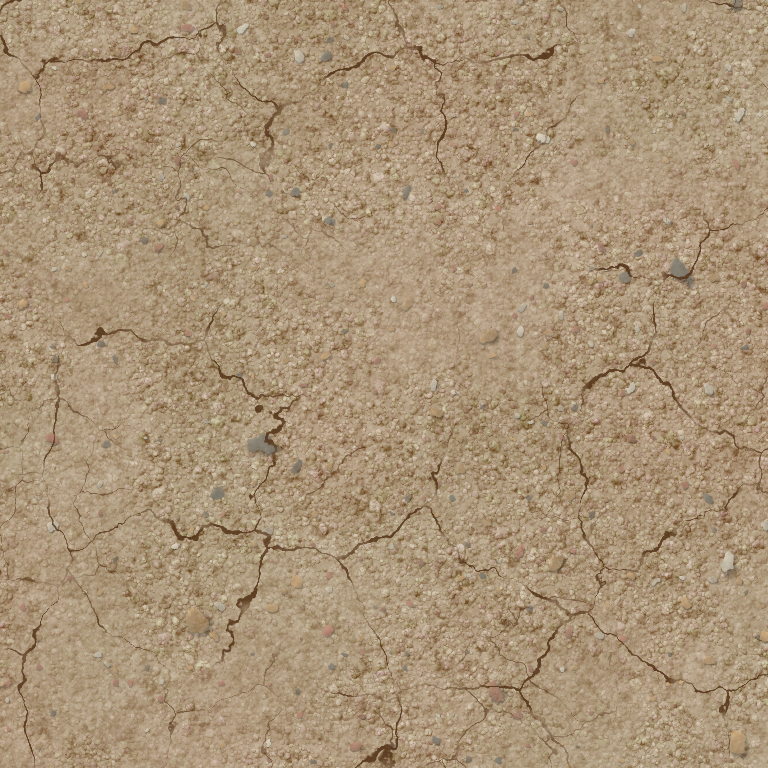
Give the GLSL for this texture, as a Shadertoy shader.

```glsl
// Dry, cracked soil: round grains of several sizes shaded as small lit domes,
// scattered coloured pebbles, and thin broken cracks on warped cell borders.
// A single tone value is built up, then mapped from dark to pale earth.

const vec3 DARK_EARTH = vec3(0.47, 0.34, 0.19);
const vec3 PALE_EARTH = vec3(0.77, 0.705, 0.61);
const vec3 CRACK_COLOR = vec3(0.32, 0.19, 0.08);
const vec3 WHITE_STONE = vec3(0.83, 0.80, 0.73);
const vec3 PINK_STONE = vec3(0.73, 0.54, 0.46);
const vec3 GREY_STONE = vec3(0.54, 0.52, 0.47);
const vec3 OCHRE_STONE = vec3(0.78, 0.65, 0.48);
const vec2 LIGHT_DIR = vec2(-0.53, 0.85);
const float BASE_TONE = 0.79;
const float GRAIN_SCALE = 54.0;
const float FINE_SCALE = 230.0;
const float CRACK_SCALE = 4.6;
const float CRACK_WIDTH = 0.0017;

float hash(vec2 p) {
    return fract(sin(dot(p, vec2(127.1, 311.7))) * 43758.5453);
}

vec2 hash2(vec2 p) {
    return vec2(hash(p), hash(p + 57.3));
}

float noise(vec2 p) {
    vec2 i = floor(p), f = fract(p);
    f = f * f * (3.0 - 2.0 * f);
    float low = mix(hash(i), hash(i + vec2(1, 0)), f.x);
    float high = mix(hash(i + vec2(0, 1)), hash(i + vec2(1, 1)), f.x);
    return mix(low, high, f.y);
}

// Each octave is turned, so that no grid shows
float fbm(vec2 p) {
    float sum = 0.0, amp = 0.5;
    for (int i = 0; i < 4; i++) {
        sum += amp * noise(p);
        p = mat2(1.6, 1.2, -1.2, 1.6) * p + 17.1;
        amp *= 0.5;
    }
    return sum / 0.9375;
}

vec2 warp(vec2 p) {
    return vec2(fbm(p), fbm(p + 41.7)) - 0.5;
}

// Cellular pattern: xy = offset from the cell centre, z = border distance, w = id
vec4 cells(vec2 p) {
    vec2 base = floor(p), nearest = vec2(9.0), second = vec2(9.0);
    float id = 0.0;
    for (int y = -1; y <= 1; y++)
    for (int x = -1; x <= 1; x++) {
        vec2 cell = base + vec2(x, y);
        vec2 to = cell + 0.05 + 0.9 * hash2(cell) - p;
        if (dot(to, to) < dot(nearest, nearest)) {
            second = nearest;
            nearest = to;
            id = hash(cell + 9.2);
        } else if (dot(to, to) < dot(second, second)) {
            second = to;
        }
    }
    float border = dot(0.5 * (nearest + second), normalize(second - nearest));
    return vec4(-nearest, border, id);
}

// Crack darkness along jagged borders, broken into stretches of varied width
float crack(vec2 p, float scale, float width, float cover, float soft) {
    vec2 q = p + 0.12 * warp(p * 7.0) + 0.024 * warp(p * 42.0) + 0.006 * warp(p * 120.0);
    float dist = cells(q * scale + scale).z / scale;
    float open = smoothstep(cover, cover + 0.22, noise(p * 6.5 + scale));
    float w = width * open * (0.1 + 1.3 * noise(p * 24.0));
    float strength = open * mix(0.35, 1.0, smoothstep(0.2, 0.6, noise(p * 34.0 + 5.0)));
    return strength * (1.0 - smoothstep(w - soft * 0.5, w + soft, dist));
}

vec3 stoneColor(float pick) {
    vec3 c = mix(OCHRE_STONE, PINK_STONE, step(0.40, pick));
    c = mix(c, GREY_STONE, step(0.64, pick));
    return mix(c, WHITE_STONE, step(0.77, pick));
}

// Draws one scattered pebble layer, each with shading and a soft shadow
vec3 addStones(vec3 ground, vec2 p, float scale, float chance, float soft) {
    vec2 q = p * scale + scale * 1.7, cell = floor(q);
    vec2 at = fract(q) - 0.5 - 0.24 * (hash2(cell + 3.1) - 0.5);
    float present = step(hash(cell + 6.4), chance);
    float angle = 6.283 * hash(cell + 8.8), radius = mix(0.12, 0.26, hash(cell + 1.6));
    mat2 turn = mat2(cos(angle), sin(angle), -sin(angle), cos(angle));
    vec2 shape = vec2(1.0, mix(1.1, 1.8, hash(cell + 4.7)));
    vec2 rough = 0.28 * warp(q * 4.0);
    float dist = length(turn * (at + rough) * shape) - radius;
    float shade = length(turn * (at + rough + 0.05 * LIGHT_DIR) * shape) - radius;
    ground *= 1.0 - 0.26 * present * (1.0 - smoothstep(-0.04, 0.08, shade));
    vec3 stone = stoneColor(hash(cell + 2.9)) * (0.98 + 0.3 * dot(at, LIGHT_DIR));
    stone *= 0.86 + 0.28 * fbm(p * 110.0);
    float edge = soft * scale, cover = mix(0.55, 0.92, hash(cell + 7.7));
    return mix(ground, stone, cover * present * (1.0 - smoothstep(-edge, edge, dist)));
}

void mainImage(out vec4 fragColor, in vec2 fragCoord) {
    vec2 p = fragCoord / iResolution.y;
    float soft = max(0.0010, 0.6 / iResolution.y);
    float grit = smoothstep(0.32, 0.56, fbm(p * 9.0 + 3.0));
    float tone = BASE_TONE + 0.2 * (fbm(p * 8.0 + 12.0) - 0.5);
    vec3 tint = vec3(0.012, -0.008, 0.0) * (noise(p * 7.0 + 2.0) - 0.5);

    // Round grains, from sparse clods to dense grit, with shade on the far side
    for (int i = 0; i < 3; i++) {
        float level = float(i), scale = GRAIN_SCALE * pow(1.75, level);
        vec4 g = cells(p * scale + 0.75 * warp(p * scale * 0.9) + 31.0 * level);
        float amount = smoothstep(0.0, 0.1, g.w - 0.76 + 0.3 * level) * mix(0.5, 1.0, grit);
        float id = fract(g.w * 37.7), radius = mix(0.2, 0.55, fract(g.w * 71.9));
        float d = length(g.xy), lit = dot(g.xy, LIGHT_DIR);
        float body = (1.0 - smoothstep(radius - 0.12, radius + 0.08, d)) * smoothstep(0.0, 0.16, g.z);
        float shadow = (1.0 - body) * (1.0 - smoothstep(radius, radius + 0.35, d));
        shadow *= 0.5 - 0.5 * lit / max(d, 0.01);
        tone += amount * (body * (0.55 * lit + 0.34 * (id - 0.4)) - 0.4 * shadow);
        tint += amount * body * (fract(g.w * 91.3) - 0.5) * vec3(0.02, -0.02, 0.04);
    }

    // Dust, and dark pits between the grains
    tone += 0.42 * (fbm(p * FINE_SCALE) - 0.5) + 0.3 * (fbm(p * 75.0) - 0.5);
    tone -= 0.4 * mix(0.5, 1.0, grit) * smoothstep(0.56, 0.8, fbm(p * 125.0 + 8.0));
    vec3 color = mix(DARK_EARTH, PALE_EARTH, clamp(tone, -0.15, 1.2)) + tint;

    // Pebbles, small to large
    color = addStones(color, p, 50.0, 0.14, soft);
    color = addStones(color, p, 28.0, 0.10, soft);
    color = addStones(color, p, 13.0, 0.06, soft);

    // Main cracks and hairlines
    float dark = crack(p, CRACK_SCALE, CRACK_WIDTH, 0.42, soft);
    dark = max(dark, 0.7 * crack(p, CRACK_SCALE * 1.8, CRACK_WIDTH * 0.5, 0.52, soft));
    color = mix(color, CRACK_COLOR, 0.85 * dark);
    fragColor = vec4(clamp(color, 0.0, 1.0), 1.0);
}
```
